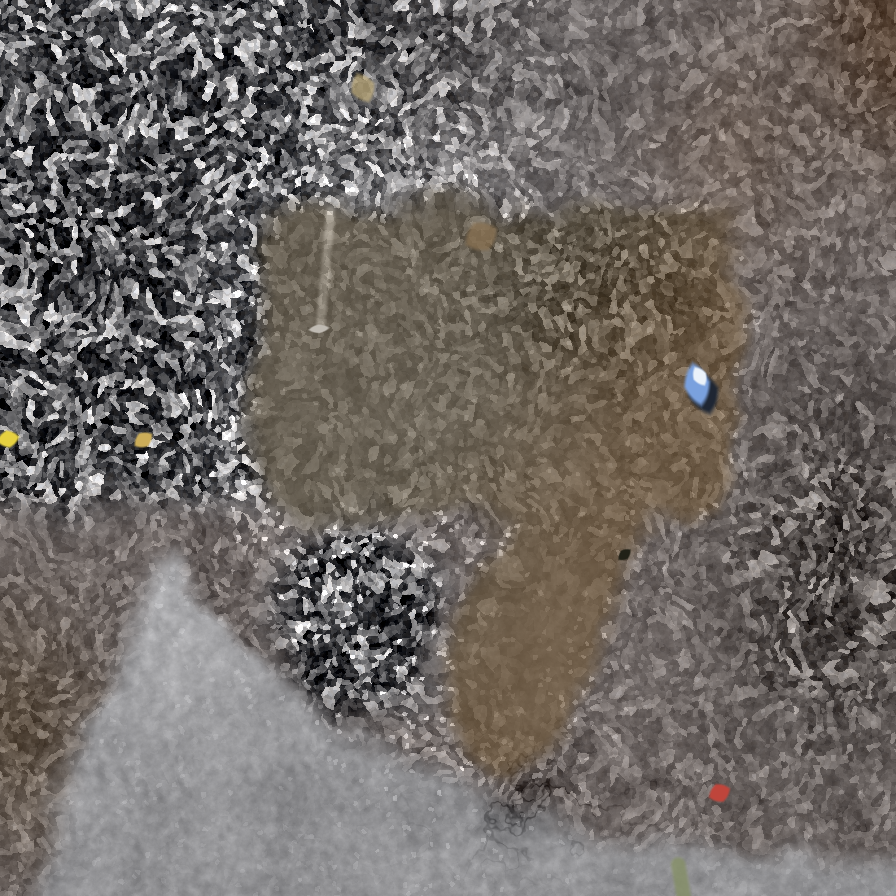
Reproduce this texture procedurally as a Shadertoy shader.

```glsl
// Muddy puddle in loose gravel, with pale concrete below and scraps of litter.

vec2 hash2(vec2 p) {
    vec3 q = fract(vec3(p.xyx) * vec3(0.1031, 0.1030, 0.0973));
    q += dot(q, q.yzx + 33.33);
    return fract((q.xx + q.yz) * q.zy);
}

float gradientNoise(vec2 p) {
    vec2 i = floor(p), f = fract(p), u = f * f * (3.0 - 2.0 * f);
    vec2 e = vec2(1.0, 0.0);
    float a = dot(hash2(i) * 2.0 - 1.0, f);
    float b = dot(hash2(i + e.xy) * 2.0 - 1.0, f - e.xy);
    float c = dot(hash2(i + e.yx) * 2.0 - 1.0, f - e.yx);
    float d = dot(hash2(i + e.xx) * 2.0 - 1.0, f - e.xx);
    return mix(mix(a, b, u.x), mix(c, d, u.x), u.y);
}

float fbm(vec2 p) {
    float sum = 0.0, amp = 0.7;
    for (int i = 0; i < 5; i++) {
        sum += amp * gradientNoise(p);
        p = mat2(1.6, 1.2, -1.2, 1.6) * p + 7.3;
        amp *= 0.55;
    }
    return sum;
}

// Cellular stones: x = random tone, y = distance to the gap, z = second random
vec3 stones(vec2 p) {
    vec2 cell = floor(p), id = cell;
    float near = 9.0, next = 9.0;
    for (int y = -1; y <= 1; y++)
    for (int x = -1; x <= 1; x++) {
        vec2 c = cell + vec2(x, y);
        float d = length(c + 0.1 + 0.8 * hash2(c) - p);
        if (d < near) { next = near; near = d; id = c; }
        else next = min(next, d);
    }
    return vec3(hash2(id + 51.0), next - near).xzy;
}

float glow(vec2 p, vec2 centre, vec2 radius) {
    vec2 d = (p - centre) / radius;
    return exp(-dot(d, d));
}

float segment(vec2 p, vec2 a, vec2 b) {
    vec2 d = b - a;
    return length(p - a - d * clamp(dot(p - a, d) / dot(d, d), 0.0, 1.0));
}

// Angular scrap of litter, turned by an angle
float scrap(vec2 p, vec2 centre, vec2 radius, float angle) {
    float s = sin(angle), c = cos(angle);
    vec2 d = abs(mat2(c, -s, s, c) * (p - centre) / radius);
    return 1.0 - smoothstep(0.75, 1.15, mix(length(d), d.x + d.y, 0.4));
}

float puddleDistance(vec2 p) {
    vec2 q = abs(p - vec2(0.555, 0.595)) - vec2(0.205, 0.115);
    float pool = length(max(q, 0.0)) + min(max(q.x, q.y), 0.0) - 0.06;
    float tail = segment(p, vec2(0.64, 0.43), vec2(0.565, 0.21)) - 0.075;
    float h = clamp(0.5 + (tail - pool) / 0.1, 0.0, 1.0);
    return mix(tail, pool, h) - 0.025 * h * (1.0 - h);
}

void mainImage(out vec4 fragColor, in vec2 fragCoord) {
    vec2 p = fragCoord / iResolution.xy;
    vec2 w = p + 0.045 * vec2(fbm(p * 9.0), fbm(p * 9.0 + 31.0));
    float mottle = fbm(p * 14.0), grain = fbm(p * 75.0);

    // Region masks
    float shore = puddleDistance(w);
    float heap = smoothstep(1.25, 0.65, length((w - vec2(0.4, 0.31)) / vec2(0.1, 0.12)));
    float puddle = smoothstep(0.018, -0.018, shore) * (1.0 - heap);
    float slabTop = 0.02 + 0.35 * exp(-4.0 * (w.x - 0.2));
    float slab = smoothstep(-0.025, 0.02, slabTop - w.y) * smoothstep(-0.02, 0.03, w.x - 0.024 - 0.4 * w.y)
               * smoothstep(0.41, 0.37, w.y);
    float upper = smoothstep(0.4, 0.47, w.y) * smoothstep(0.85, 0.3, w.x);
    float right = glow(w, vec2(0.93, 0.36), vec2(0.13, 0.24));
    float rim = exp(-abs(shore - 0.025) * 25.0) * smoothstep(0.75, 0.35, w.x) * (1.0 - puddle);

    // Ground tones
    vec3 ground = vec3(0.46, 0.43, 0.42);
    ground = mix(ground, vec3(0.42, 0.42, 0.43), upper);
    ground -= 0.07 * glow(p, vec2(0.1, 0.7), vec2(0.24, 0.27));
    ground = mix(ground, vec3(0.33, 0.31, 0.30), 0.8 * right);
    ground = mix(ground, vec3(0.46, 0.40, 0.36), 0.7 * glow(w, vec2(0.82, 0.82), vec2(0.08, 0.12)));
    ground = mix(ground, vec3(0.36, 0.28, 0.22), glow(p, vec2(1.02, 0.98), vec2(0.12, 0.16)));
    ground = mix(ground, vec3(0.38, 0.33, 0.28), glow(w, vec2(0.02, 0.19), vec2(0.09, 0.13)));
    ground += 0.10 * rim + 0.10 * glow(w, vec2(0.52, 0.83), vec2(0.09, 0.045));
    ground = mix(ground, vec3(0.36, 0.36, 0.37), heap);
    ground = mix(ground, vec3(0.57, 0.57, 0.58) + 0.09 * glow(p, vec2(0.2, 0.3), vec2(0.1, 0.14)), slab);
    ground -= 0.14 * glow(w, vec2(0.58, 0.1), vec2(0.06, 0.03));

    // Brown water, warmer towards the tail and the right bank
    vec3 water = mix(vec3(0.42, 0.39, 0.34), vec3(0.45, 0.38, 0.30), smoothstep(0.5, 0.8, p.x - 0.6 * p.y + 0.35));
    water += 0.02 * glow(p, vec2(0.5, 0.54), vec2(0.12)) - 0.05 * glow(p, vec2(0.68, 0.67), vec2(0.09));
    vec3 color = mix(ground, water, puddle);

    // Stones, with contrast set by how loose or wet the surface is
    float wetStones = 0.18 + 0.28 * glow(p, vec2(0.66, 0.68), vec2(0.14, 0.1))
                    + 0.2 * glow(p, vec2(0.5, 0.38), vec2(0.09));
    wetStones *= 1.0 - 0.8 * glow(w, vec2(0.61, 0.28), vec2(0.09, 0.15));
    float dryStones = max(max(upper, heap), max(0.7 * right, 0.28 + 0.25 * rim));
    float contrast = mix(dryStones * (1.0 - 0.85 * slab), wetStones, puddle);
    vec3 coarse = stones(w * mat2(118.0, 30.0, -30.0, 105.0));
    vec3 fine = stones(p * 205.0 + 17.0);
    float tone = mix(-0.27, 0.5, pow(coarse.x, 2.0)) - 0.13 * smoothstep(0.25, 0.0, coarse.z);
    tone += 0.24 * (fine.x - 0.5);
    color += contrast * tone * mix(vec3(1.0, 0.97, 0.93), vec3(0.97, 1.0, 1.04), coarse.y);
    color += (0.11 * mottle + 0.13 * grain) * mix(1.0, 0.45, puddle);
    float glint = smoothstep(0.93, 0.99, fine.x) * smoothstep(0.0, 0.25, fine.z);
    color += glint * (0.3 * rim + 0.22 * heap + 0.05 + 0.15 * exp(-abs(shore) * 50.0));

    // Cracks and seam along the slab
    float crack = smoothstep(0.025, 0.0, abs(fbm(p * 11.0 + 4.0))) * glow(p, vec2(0.6, 0.1), vec2(0.12, 0.06));
    color -= 0.16 * crack + 0.1 * exp(-abs(w.y - slabTop - 0.012) * 80.0) * smoothstep(0.2, 0.25, p.x) * smoothstep(0.6, 0.4, p.x);

    // Litter: streak, leaves, foil and coloured chips
    color += 0.16 * smoothstep(0.008, 0.002, segment(p, vec2(0.369, 0.765), vec2(0.358, 0.64)));
    color = mix(color, vec3(0.75, 0.73, 0.7), scrap(p, vec2(0.356, 0.633), vec2(0.012, 0.005), 0.1));
    color = mix(color, vec3(0.53, 0.44, 0.32), 0.8 * scrap(p, vec2(0.537, 0.736), vec2(0.02, 0.018), 0.5));
    color = mix(color, vec3(0.13, 0.13, 0.09), scrap(p, vec2(0.697, 0.381), vec2(0.009, 0.006), 0.7));
    color = mix(color, vec3(0.12, 0.15, 0.2), scrap(p, vec2(0.785, 0.562), vec2(0.018, 0.026), 0.3));
    color = mix(color, vec3(0.48, 0.63, 0.87), scrap(p, vec2(0.778, 0.571), vec2(0.015, 0.025), 0.2));
    color = mix(color, vec3(0.92, 0.95, 0.98), scrap(p, vec2(0.781, 0.580), vec2(0.008, 0.012), 0.5));
    color = mix(color, vec3(0.9, 0.82, 0.25), scrap(p, vec2(0.009, 0.510), vec2(0.013, 0.010), 0.2));
    color = mix(color, vec3(0.8, 0.68, 0.35), scrap(p, vec2(0.160, 0.509), vec2(0.012, 0.009), 0.6));
    color = mix(color, vec3(0.78, 0.70, 0.50), 0.7 * scrap(p, vec2(0.405, 0.902), vec2(0.014, 0.018), 0.4));
    color = mix(color, vec3(0.75, 0.27, 0.23), scrap(p, vec2(0.803, 0.115), vec2(0.013, 0.011), 0.4));
    color = mix(color, vec3(0.52, 0.56, 0.40), 0.8 * smoothstep(0.011, 0.005, segment(p, vec2(0.757, 0.035), vec2(0.763, 0.0))));
    fragColor = vec4(clamp(color, 0.0, 1.0), 1.0);
}
```
